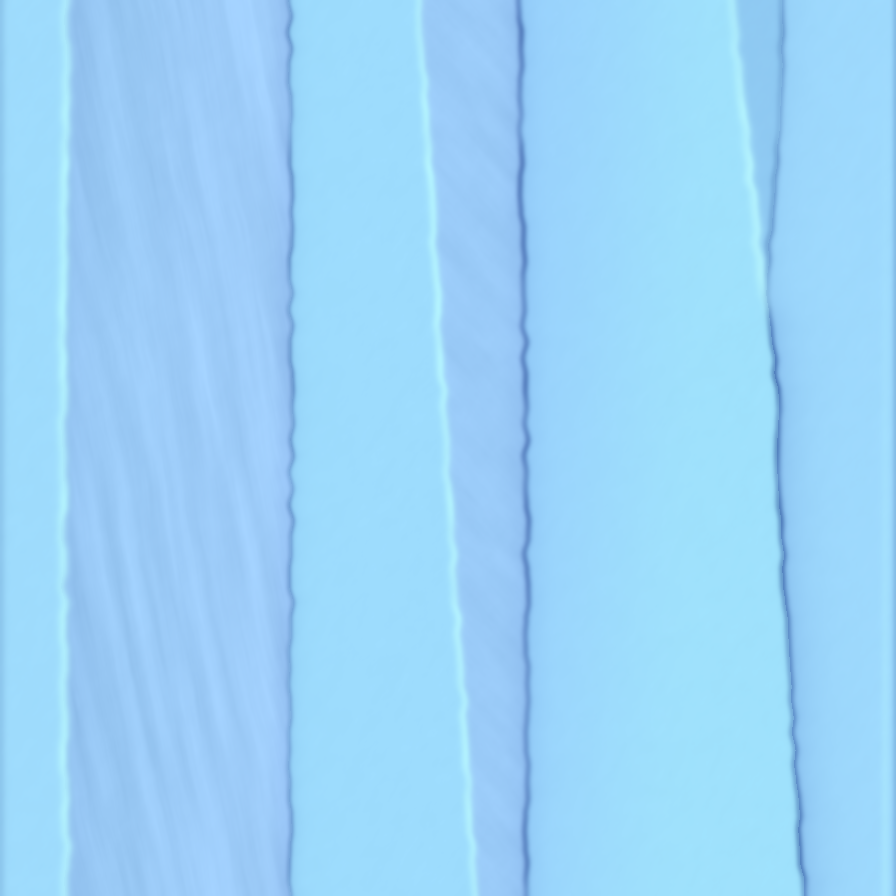
This texture is drawn by a Shadertoy shader. Its source:

```glsl
// Pale blue pleated cloth: vertical panels split by bright ridges and dark creases.
// Each boundary is a curve x(t) down the canvas; panels are blended across them,
// then wrinkles and thin ridge and crease lines are laid over the colours.

float hash(vec2 p) {
    p = fract(p * vec2(0.1031, 0.1137));
    p += dot(p, p.yx + 33.33);
    return fract((p.x + p.y) * p.x * 7.31);
}

float noise(vec2 p) {
    vec2 i = floor(p), f = fract(p);
    f = f * f * (3.0 - 2.0 * f);
    return mix(mix(hash(i), hash(i + vec2(1, 0)), f.x),
               mix(hash(i + vec2(0, 1)), hash(i + vec2(1, 1)), f.x), f.y);
}

float fbm(vec2 p) {
    float sum = 0.0, amp = 0.5;
    for (int i = 0; i < 4; i++) {
        sum += amp * noise(p);
        p = p * 2.03 + 17.1;
        amp *= 0.5;
    }
    return sum;
}

// Soft line of half-width w around signed distance d
float line(float d, float w) { return exp(-d * d / (w * w)); }

// Soft switch from the left to the right side of an edge
float side(float d) { return smoothstep(-0.005, 0.005, d); }

// Shade that fades away on the right of an edge
float fadeRight(float d, float w) { return step(0.0, d) * exp(-d / w); }

void mainImage(out vec4 fragColor, in vec2 fragCoord) {
    vec2 uv = fragCoord / iResolution.xy;
    float x = uv.x, t = 1.0 - uv.y;

    // Boundaries from left to right, slightly frayed
    float fray = 0.005 * (noise(vec2(x * 12.0, t * 55.0)) - 0.5);
    float xf = x + fray;
    float ridgeA = xf - (0.074 - 0.004 * sin(3.14159 * t));
    float creaseA = xf - (0.323 + 0.002 * sin(3.14159 * t));
    float ridgeB = xf - (0.467 + 0.063 * t);
    float creaseB = xf - (0.580 + 0.008 * smoothstep(0.0, 0.6, t));
    float foldX = 0.816 + 0.108 * min(t, 0.341) + 0.064 * max(t - 0.341, 0.0)
                + 0.006 * line(t - 0.44, 0.08);
    float ridgeC = xf - foldX;
    float creaseC = xf - max(foldX + 0.002, mix(0.872, 0.856, smoothstep(0.08, 0.341, t)));
    float upper = 1.0 - smoothstep(0.30, 0.37, t);

    // Panel colours
    vec3 lit = vec3(0.615, 0.862, 0.992);
    vec3 shade = mix(vec3(0.595, 0.785, 0.955), vec3(0.622, 0.805, 0.980),
                     smoothstep(0.08, 0.26, x + 0.08 * (fbm(uv * vec2(9, 4)) - 0.5)));
    vec3 broad = mix(vec3(0.600, 0.825, 0.990), vec3(0.622, 0.882, 0.988),
                     smoothstep(0.585, 0.82, x + 0.05 * t));
    vec3 col = mix(vec3(0.620, 0.860, 0.990), shade, side(ridgeA));
    col = mix(col, lit, side(creaseA));
    col = mix(col, vec3(0.602, 0.793, 0.970), side(ridgeB));
    col = mix(col, broad, side(creaseB));
    col = mix(col, vec3(0.560, 0.790, 0.950), side(ridgeC));
    col = mix(col, vec3(0.618, 0.852, 0.992), side(creaseC));

    // Diagonal wrinkles on the two shaded panels
    float slant = x - 0.20 * t + 0.02 * fbm(uv * 6.0);
    float wrinkle = fbm(vec2(slant * 60.0, t * 5.0)) - 0.47;
    float panelA = side(ridgeA - 0.01) * (1.0 - side(creaseA));
    float panelB = side(ridgeB) * (1.0 - side(creaseB));
    col += 0.085 * wrinkle * panelA;
    float ripple = fbm(vec2((x - 0.9 * t) * 40.0, (x + t) * 10.0)) - 0.47;
    col += 0.045 * ripple * panelB;

    // Broad shadows beside the creases
    vec3 dim = vec3(0.065, 0.080, 0.045);
    col -= dim * 0.35 * fadeRight(creaseA, 0.015);
    col -= dim * 0.45 * line(creaseA + 0.006, 0.012);
    col -= dim * 0.40 * line(creaseB, 0.018);
    col -= dim * mix(1.2, 0.5, upper) * fadeRight(creaseC, 0.022);
    col -= dim * 0.5 * fadeRight(ridgeA, 0.02);

    // Thin dark creases
    float wear = 0.7 + 0.6 * noise(vec2(3.0, t * 28.0));
    vec3 ink = vec3(0.150, 0.175, 0.135);
    col -= ink * wear * 0.75 * line(creaseA, 0.0035);
    col -= ink * wear * 1.15 * line(creaseB, 0.0042);
    col -= ink * wear * mix(1.1, 0.65, upper) * line(creaseC, 0.0045);

    // Bright ridges
    vec3 glow = vec3(0.700, 0.950, 0.995);
    float shine = 0.65 + 0.35 * noise(vec2(8.0, t * 32.0));
    col = mix(col, glow, shine * line(ridgeA, 0.0060));
    col = mix(col, glow, shine * line(ridgeB, 0.0052));
    col = mix(col, glow, shine * upper * line(ridgeC, 0.0060));
    col = mix(col, glow, 0.4 * t * line(x - 0.988, 0.005));

    // Outer borders and faint fibre grain
    col -= ink * (0.45 * line(x, 0.006) + 0.65 * line(x - 1.0, 0.004));
    col += 0.012 * (fbm(vec2(x * 90.0 + t * 40.0, t * 60.0)) - 0.47);
    fragColor = vec4(clamp(col, 0.0, 1.0), 1.0);
}
```
